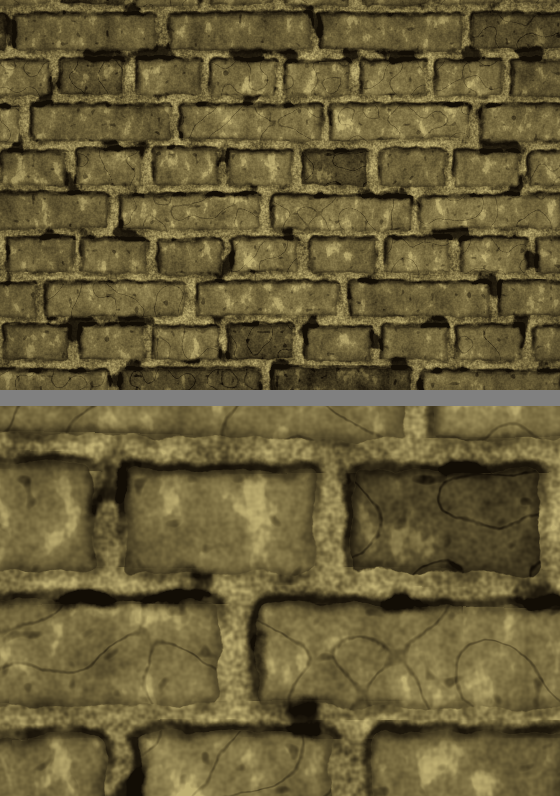
Top: the whole. Bottom: its middle third, enlarged.
Give the GLSL for this texture, as a WebGL 1 fragment shader.

```glsl
precision highp float;

// Weathered brick wall: courses of long bricks alternate with courses of short ones.
// Each brick is a jittered rounded box; gradient noise roughens its edge and face,
// and one tone value, lit by patchy mortar and dark gaps, is mapped to an ochre ramp.

uniform vec2 u_resolution;

const float ROWS = 8.79;            // courses over the canvas height
const float ROW_START = 0.23;       // part of a course cut off at the top
const float ROW_BULGE = 0.06;       // slight sag of the middle courses
const float SHORT_PITCH = 1.704;    // brick pitches, in course heights
const float LONG_PITCH = 3.407;
const vec4 LONG_SHIFT = vec4(0.08, 0.16, 0.755, 0.27);
const vec4 SHORT_SHIFT = vec4(0.72, 0.94, 0.02, 0.97);
const vec2 HALF_GAP = vec2(0.115, 0.10);
const float CORNER = 0.06;
const float EDGE_WEAR = 0.055;
const float BRICK_TONE = 0.455;
const float MORTAR_TONE = 0.53;
const float DARK_BRICKS = 0.15;     // share of sooty bricks
const vec3 GAP_COLOR = vec3(0.07, 0.05, 0.02);
const vec3 CLAY_COLOR = vec3(0.44, 0.39, 0.23);
const vec3 LIME_COLOR = vec3(0.71, 0.65, 0.42);

vec2 hash2(vec2 p) {
  vec3 a = fract(p.xyx * vec3(0.1031, 0.1030, 0.0973));
  a += dot(a, a.yzx + 33.33);
  return fract((a.xx + a.yz) * a.zy);
}

float cornerSlope(vec2 cell, vec2 offset) {
  float angle = 6.2832 * hash2(cell).x;
  return dot(vec2(cos(angle), sin(angle)), offset);
}

float gradientNoise(vec2 p) {
  vec2 i = floor(p), f = fract(p);
  vec2 u = f * f * f * (f * (f * 6.0 - 15.0) + 10.0);
  vec2 e = vec2(1.0, 0.0);
  return mix(mix(cornerSlope(i, f), cornerSlope(i + e, f - e), u.x),
             mix(cornerSlope(i + e.yx, f - e.yx), cornerSlope(i + 1.0, f - 1.0), u.x), u.y);
}

float fbm(vec2 p) {
  float sum = 0.0, amplitude = 0.5;
  for (int i = 0; i < 4; i++) {
    sum += amplitude * gradientNoise(p);
    p = mat2(1.6, 1.2, -1.2, 1.6) * p + 17.3;
    amplitude *= 0.55;
  }
  return sum;
}

float roundBox(vec2 p, vec2 halfSize) {
  vec2 q = abs(p) - halfSize + CORNER;
  return length(max(q, 0.0)) + min(max(q.x, q.y), 0.0) - CORNER;
}

// Sideways shift of a course, as a fraction of its brick pitch
float courseShift(float row, float isShort) {
  float index = clamp(3.0 - abs(floor(row * 0.5) - 3.0), 0.0, 3.0);
  vec4 pick = vec4(1.0) - step(0.5, abs(vec4(0.0, 1.0, 2.0, 3.0) - index));
  return dot(pick, mix(LONG_SHIFT, SHORT_SHIFT, isShort));
}

vec3 toneColor(float tone) {
  vec3 low = mix(GAP_COLOR, CLAY_COLOR, clamp((tone - 0.07) / 0.37, 0.0, 1.0));
  return mix(low, LIME_COLOR, clamp((tone - 0.44) / 0.27, 0.0, 1.15));
}

void main() {
  // Wall coordinates in course heights, y running down
  vec2 uv = gl_FragCoord.xy / u_resolution;
  float pixel = ROWS / u_resolution.y;
  vec2 p = vec2(gl_FragCoord.x * pixel, (1.0 - uv.y) * ROWS - ROW_START);
  float course = p.y - ROW_BULGE * sin(p.y * 0.3927) + 0.06 * gradientNoise(p * vec2(0.4, 0.9));

  // Brick cell
  float row = floor(course);
  float isShort = mod(row, 2.0);
  float pitch = mix(LONG_PITCH, SHORT_PITCH, isShort);
  float along = p.x / pitch - courseShift(row, isShort);
  vec2 id = vec2(floor(along), row) + 40.0;
  vec2 jitter = hash2(id) - 0.5, trait = hash2(id + 71.0);

  // Worn outline, slightly tilted and offset
  vec2 local = vec2((fract(along) - 0.5) * pitch, fract(course) - 0.5);
  vec2 side = local;
  local += 0.025 * jitter.yx * vec2(-local.y, local.x) + jitter * vec2(0.09, 0.05);
  local += EDGE_WEAR * vec2(gradientNoise(p * 4.0), gradientNoise(p * 4.0 + 31.0));
  vec2 halfSize = vec2(pitch * 0.5, 0.5) - HALF_GAP - trait.yx * vec2(0.04, 0.02);
  float d = roundBox(local, halfSize) + 0.04 * fbm(p * 7.0 + 9.0);
  float face = 1.0 - smoothstep(-pixel, pixel, d);

  // Brick face: soot, stains, pale scuffs, grain, pits and cracks
  float stain = fbm(p * vec2(1.3, 1.0) + trait * 20.0);
  float scuff = fbm(p * vec2(3.5, 2.5) + 50.0);
  float grain = gradientNoise(p * 15.0) + 0.8 * gradientNoise(p * 27.0);
  float brick = BRICK_TONE + 0.10 * (trait.x - 0.5) + 0.30 * stain + 0.22 * scuff + 0.075 * grain;
  brick -= step(1.0 - DARK_BRICKS, trait.y) * (0.14 + 0.35 * max(stain, 0.0));
  brick += 0.13 * smoothstep(0.12, 0.30, scuff + 0.4 * stain);
  brick -= 0.16 * smoothstep(0.34, 0.52, gradientNoise(p * 6.0 + 5.0));
  float crack = abs(gradientNoise(p * 1.7 + 12.0) + 0.12 * scuff);
  brick -= 0.13 * (1.0 - smoothstep(0.0, 0.035, crack)) * step(0.55, trait.x);
  brick *= mix(0.74, 1.0, smoothstep(0.0, 0.13, -d));

  // Gritty mortar, darkest along upper and left brick edges
  float patchiness = fbm(p * 1.8 + 80.0);
  float mortar = MORTAR_TONE + 0.45 * patchiness + 0.20 * grain + 0.15 * scuff;
  float lee = clamp(0.55 - 0.9 * side.y - 0.35 * sign(side.x) * step(abs(side.y), 0.36), 0.15, 1.0);
  float rim = 1.0 - smoothstep(0.015, 0.085, abs(d - 0.015));
  float shade = rim * clamp(lee + 1.6 * fbm(p * 2.3 + 3.0), 0.1, 1.0);

  // Deep gaps where mortar has fallen out
  float hole = smoothstep(0.16, 0.34, gradientNoise(p * 1.5 + 23.0) + 0.4 * scuff);
  hole *= smoothstep(-0.07, 0.03, d + 0.08 * scuff);

  float tone = mix(mortar, brick, face);
  tone = mix(tone, 0.06, clamp(0.9 * shade * mix(1.0, 0.55, face) + 0.85 * hole, 0.0, 1.0));

  // Gentle darkening toward the borders
  vec2 border = abs(uv - 0.5) * 2.0;
  tone *= 1.03 - 0.12 * dot(border * border, border * border);
  gl_FragColor = vec4(toneColor(tone), 1.0);
}
```
